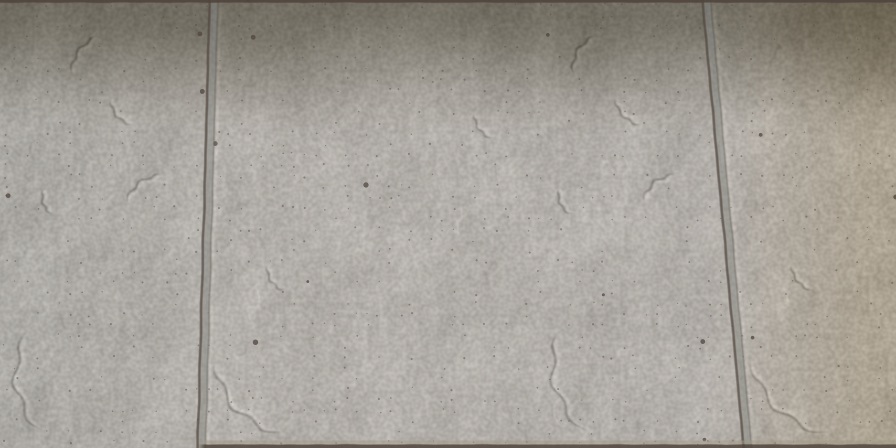
Reproduce this texture procedurally as a Shadertoy shader.

```glsl
// Row of pale slate-textured stone tiles with slim grooves, seen slightly from the front.

#define STONE vec3(0.700, 0.683, 0.662)
#define SHADOW vec3(0.450, 0.430, 0.385)
#define GROUT vec3(0.590, 0.590, 0.565)
#define DARK vec3(0.310, 0.270, 0.240)
#define JOINT_HALF_WIDTH 0.009
#define RELIEF_GAIN 2.6
#define GRAIN_GAIN 0.10
#define CHIP_GAIN 0.13
#define CHIP_COUNT 8

// Mould marks shared by all tiles: start and end in tile coordinates
const vec4 CHIPS[CHIP_COUNT] = vec4[](
    vec4(0.02, 0.20, 0.155, 0.03), vec4(0.667, 0.263, 0.71, 0.03),
    vec4(0.77, 0.92, 0.72, 0.83),  vec4(0.91, 0.61, 0.84, 0.545),
    vec4(0.115, 0.41, 0.15, 0.35), vec4(0.52, 0.75, 0.555, 0.69),
    vec4(0.80, 0.78, 0.85, 0.72),  vec4(0.68, 0.58, 0.70, 0.52));

vec2 hash2(vec2 p) {
    vec3 q = fract(p.xyx * vec3(0.1031, 0.1030, 0.0973));
    q += dot(q, q.yzx + 33.33);
    return fract((q.xx + q.yz) * q.zy);
}

float corner(vec2 cell, vec2 f) {
    float angle = 6.2832 * hash2(cell).x;
    return dot(vec2(cos(angle), sin(angle)), f);
}

float gradientNoise(vec2 p) {
    vec2 i = floor(p), f = p - i;
    vec2 w = f * f * f * (f * (f * 6.0 - 15.0) + 10.0);
    vec2 e = vec2(1.0, 0.0);
    return mix(mix(corner(i, f), corner(i + e.xy, f - e.xy), w.x),
               mix(corner(i + e.yx, f - e.yx), corner(i + 1.0, f - 1.0), w.x), w.y);
}

// Cleft stone height: diagonal octaves plus broken terraces
float relief(vec2 p) {
    vec2 q = mat2(0.87, -0.5, 0.5, 0.87) * p * vec2(1.0, 0.9) + 20.0;
    q.y *= 0.65;
    float height = 0.0, freq = 9.0;
    for (int i = 0; i < 4; i++) {
        height += gradientNoise(q * freq + float(i) * 7.3) / freq;
        freq *= 2.0;
    }
    float broken = smoothstep(-0.1, 0.3, gradientNoise(q * 13.0 + 5.0));
    float terrace = smoothstep(-0.05, 0.05, gradientNoise(q * 8.0) + 0.4 * gradientNoise(q * 31.0));
    return height + 0.016 * terrace * broken;
}

// Bowed crack: dark line with a lit lip beside it
float chipShade(vec2 p, vec2 a, vec2 b) {
    vec2 axis = b - a;
    float len = length(axis);
    axis /= len;
    float t = dot(p - a, axis) / len;
    float bow = len * (0.18 * 4.0 * t * (1.0 - t) + 0.03 * sin(t * 17.0));
    float d = dot(p - a, vec2(-axis.y, axis.x)) + bow;
    float fade = smoothstep(0.0, 0.15, t) * smoothstep(1.0, 0.8, t);
    float line = exp(-pow(d / 0.0035, 2.0));
    float lip = exp(-pow((d - 0.007) / 0.005, 2.0));
    return fade * (0.45 * lip - line);
}

// Scattered pits, one candidate per cell
float pits(vec2 p, float scale, float chance, float size) {
    vec2 cell = floor(p * scale);
    vec2 jitter = hash2(cell + 11.0), pick = hash2(cell + 57.0);
    vec2 offset = fract(p * scale) - mix(vec2(0.3), vec2(0.7), jitter);
    float radius = size * (0.5 + 0.5 * pick.y);
    float soft = 0.6 * scale / iResolution.y;
    return step(pick.x, chance) * smoothstep(radius + soft, radius - soft, length(offset));
}

float band(float x, float halfWidth, float soft) {
    return smoothstep(halfWidth + soft, halfWidth - soft, abs(x));
}

void mainImage(out vec4 fragColor, in vec2 fragCoord) {
    vec2 p = fragCoord / iResolution.y;
    float px = 1.0 / iResolution.y;

    // Tile coordinates, tiles narrowing toward the top
    float left = mix(0.450, 0.477, p.y);
    float width = mix(1.219, 1.100, p.y);
    float u = (p.x - left) / width;
    float id = floor(u);
    vec2 tile = vec2(fract(u) * 1.16, p.y);

    // Surface relief, mould marks and grain
    float shade = RELIEF_GAIN * (relief(tile) - relief(tile + vec2(-0.004, 0.004)));
    for (int i = 0; i < CHIP_COUNT; i++) {
        vec4 c = CHIPS[i] * vec4(1.16, 1.0, 1.16, 1.0);
        shade += CHIP_GAIN * chipShade(tile, c.xy, c.zw);
    }
    shade += GRAIN_GAIN * (0.6 * gradientNoise(p * 117.0 + 3.0) + 0.4 * gradientNoise(p * 67.0));
    shade += 0.03 * gradientNoise(p * 5.0 + id * 9.0);

    // Stone colour, shadow under the top edge, warm right side
    float shadow = smoothstep(0.68, 1.0, p.y + 0.03 * gradientNoise(p * 3.0));
    vec3 color = mix(STONE, SHADOW, shadow);
    color *= mix(vec3(1.0), vec3(0.96, 0.93, 0.86), smoothstep(1.55, 2.0, p.x));
    color *= mix(vec3(0.96, 0.97, 0.97), vec3(1.0), smoothstep(0.0, 0.6, p.x));
    color += shade * mix(1.0, 0.7, shadow);
    color = mix(color, DARK, 0.45 * pits(p, 42.0, 0.22, 0.10));
    color = mix(color, DARK, 0.75 * pits(p + 0.37, 9.0, 0.09, 0.055));

    // Groove: grout band, dark left edge, faint right edge, lit rim
    float joint = (u - round(u)) * width + 0.002 * gradientNoise(vec2(p.y * 14.0, round(u)));
    vec3 grout = GROUT * mix(1.0, 0.82, shadow) + 0.4 * shade;
    color = mix(color, grout, 0.8 * band(joint, JOINT_HALF_WIDTH, px));
    color = mix(color, DARK, 0.70 * band(joint + JOINT_HALF_WIDTH, 0.0028, px));
    color = mix(color, DARK, 0.28 * band(joint - JOINT_HALF_WIDTH, 0.002, px));
    color += 0.05 * band(joint - 0.015, 0.003, 2.0 * px);

    // Dark gaps along the top and bottom edges
    float wobble = 0.002 * gradientNoise(vec2(p.x * 20.0, 4.0));
    float right = smoothstep(0.44, 0.46, p.x);
    color = mix(color, STONE * vec3(0.92, 0.88, 0.78), 0.5 * right * band(p.y - 0.013, 0.004, px));
    color = mix(color, DARK, 0.85 * right * smoothstep(0.008 + px, 0.008 - px, p.y + wobble));
    color = mix(color, DARK, 0.9 * smoothstep(0.994 - px, 0.994 + px, p.y + wobble));

    fragColor = vec4(clamp(color, 0.0, 1.0), 1.0);
}
```
